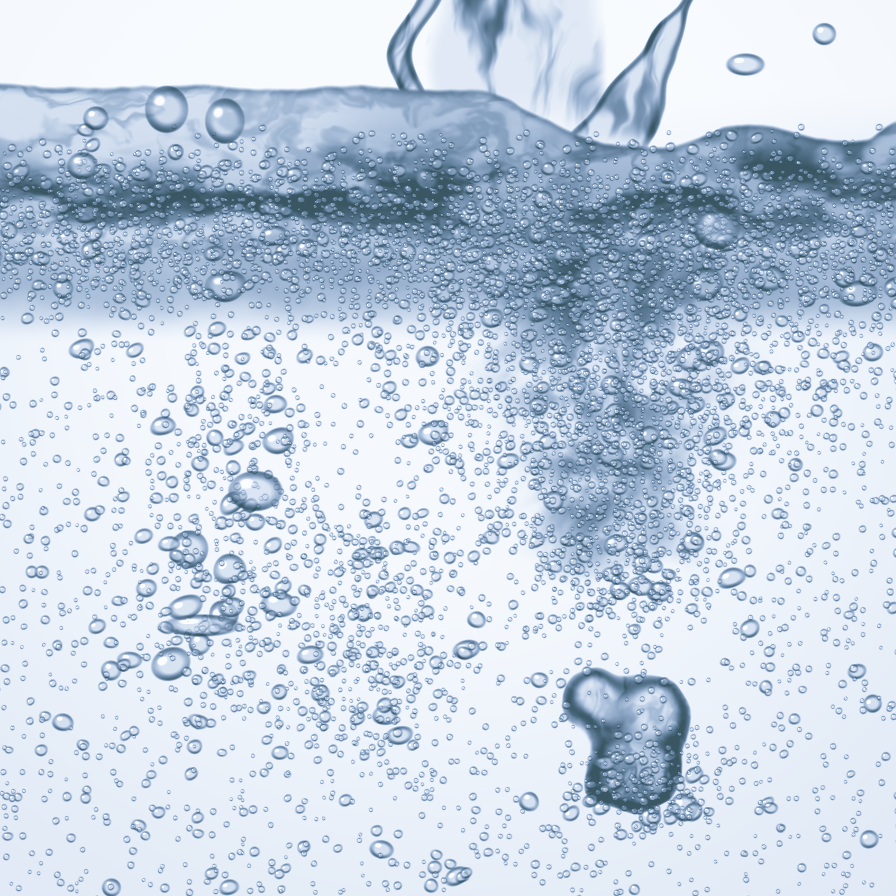
Write a Shadertoy shader that draws this texture.

```glsl
float hash(vec2 p) {
    vec3 q = fract(p.xyx * vec3(0.1031, 0.103, 0.0973));
    q += dot(q, q.yzx + 33.33);
    return fract((q.x + q.y) * q.z);
}

float noise(vec2 p) {
    vec2 i = floor(p), f = fract(p);
    f = f * f * (3.0 - 2.0 * f);
    return mix(mix(hash(i), hash(i + vec2(1, 0)), f.x),
               mix(hash(i + vec2(0, 1)), hash(i + 1.0), f.x), f.y);
}

float fbm(vec2 p) {
    float sum = 0.0, amp = 0.5;
    for (int i = 0; i < 4; i++) {
        sum += amp * noise(p);
        p = mat2(1.6, 1.2, -1.2, 1.6) * p + 7.3;
        amp *= 0.5;
    }
    return sum;
}

// Thin folds, as light bends through moving water
float folds(vec2 p) {
    p += 2.0 * vec2(fbm(p), fbm(p + 19.0));
    return 1.0 - smoothstep(0.0, 0.14, abs(fbm(p) - 0.47));
}

float bell(float x, float width) { return exp(-x * x / (width * width)); }

float span(float lo, float hi, float soft, float x) {
    return smoothstep(lo - soft, lo + soft, x) * (1.0 - smoothstep(hi - soft, hi + soft, x));
}

// Dark refracting rim, clear body and a small glint
float bubble(float ink, vec2 q, vec2 radius, float px) {
    vec2 u = q / radius;
    float d = length(u), w = px / min(radius.x, radius.y);
    float side = 0.68 + 0.32 * sin(2.0 * atan(u.y, u.x + 1e-4) - 1.0) - 0.15 * u.y;
    float body = ink * 0.5 + 0.09 + 0.72 * smoothstep(0.5, 0.95, d) * side;
    body -= 0.3 * (1.0 - smoothstep(0.1, 0.35, length(u - vec2(-0.35, 0.4))));
    return mix(ink, max(body, 0.0), 1.0 - smoothstep(1.0 - w, 1.0 + w, d));
}

// Chance of a bubble; fine runs from 0 for large to 1 for tiny
float density(vec2 p, float fine) {
    float belt = span(0.68, 0.82, 0.045, p.y) * mix(0.4, 0.85, fine);
    float fan = bell(p.x - 0.69, 0.07 + 0.16 * smoothstep(0.3, 0.66, p.y)) * span(0.31, 0.76, 0.05, p.y);
    float trail = bell(p.x - 0.25, 0.065) * span(0.2, 0.61, 0.04, p.y) * mix(0.6, 0.2, fine);
    float drift = bell(p.x - 0.41, 0.07) * span(0.15, 0.42, 0.05, p.y) * 0.4;
    float clump = bell(p.x - 0.73, 0.07) * bell(p.y - 0.12, 0.04) * 0.9;
    float stray = mix(0.01, 0.17, fine) * (1.0 - smoothstep(0.7, 0.75, p.y));
    return belt + fan * mix(0.35, 0.85, fine) + trail + drift + clump + stray;
}

float bubbleLayer(float ink, vec2 p, float cells, float fine, float px) {
    for (int k = 0; k < 9; k++) {
        vec2 id = floor(p * cells) + vec2(k % 3 - 1, k / 3 - 1);
        vec2 seed = id + cells * 3.7;
        vec2 c = (id + 0.2 + 0.6 * vec2(hash(seed), hash(seed + 41.0))) / cells;
        if (hash(seed + 87.0) > density(c, fine)) continue;
        float r = mix(0.16, 0.4, pow(hash(seed + 13.0), 1.5)) / cells;
        float a = hash(seed + 29.0) - 0.3;
        vec2 q = mat2(cos(a), -sin(a), sin(a), cos(a)) * (p - c);
        q.y += 0.25 * q.x * q.x / r * (hash(seed + 5.0) - 0.5);
        ink = bubble(ink, q, r * vec2(1.0, mix(0.58, 1.0, max(fine, hash(seed + 61.0)))), px);
    }
    return ink;
}

void mainImage(out vec4 fragColor, in vec2 fragCoord) {
    vec2 p = fragCoord / iResolution.y;
    float px = 1.2 / iResolution.y;
    float ink = 0.015 + 0.065 * smoothstep(0.25, 0.85, length(p - vec2(0.48, 0.65)));
    ink *= 1.0 - 0.7 * smoothstep(0.83, 0.9, p.y);

    // Falling plume and side jets
    float streak = fbm(vec2(p.x * 34.0 + 3.0 * fbm(p * 9.0), p.y * 9.0));
    float plume = span(0.485, 0.67, 0.012, p.x + 0.03 * (noise(p * 14.0) - 0.5)) * smoothstep(0.84, 0.9, p.y);
    ink = mix(ink, 0.08 + smoothstep(0.4, 0.68, streak) * (0.4 + 0.55 * bell(p.x - 0.53, 0.055)), plume);
    float thin = abs(p.x - 0.455 - 0.12 * (p.y - 0.9) - 0.014 * sin(p.y * 45.0)) - 0.014;
    float tilt = abs(p.x - 0.69 - 0.55 * (p.y - 0.86)) - mix(0.048, 0.009, smoothstep(0.84, 1.0, p.y));
    float jet = min(thin, tilt + 0.012 * (noise(p * 32.0) - 0.5));
    float jetInk = 0.1 + 0.6 * bell(jet + 0.004, 0.004) + 0.5 * smoothstep(0.48, 0.65, streak);
    ink = mix(ink, jetInk, (1.0 - smoothstep(-px, px, jet)) * smoothstep(0.82, 0.86, p.y));

    // Pale glassy crest over a dark, streaked sheet
    float crest = mix(0.892, 0.828, smoothstep(0.52, 0.7, p.x)) + 0.022 * bell(p.x - 0.83, 0.065)
        + 0.02 * fbm(vec2(p.x * 13.0, 2.0)) + 0.02 * smoothstep(0.96, 1.0, p.x);
    float belt = span(0.708 + 0.035 * noise(vec2(p.x * 17.0, 4.0)), crest, 0.003, p.y);
    float sheet = fbm(vec2(p.x * 8.0, p.y * 34.0) + 2.0 * fbm(p * 9.0));
    float deep = bell(p.y - mix(0.775, 0.795, p.x), mix(0.035, 0.052, p.x));
    float beltInk = 0.12 + 0.2 * folds(p * vec2(15.0, 21.0)) + 0.12 * smoothstep(0.3, 0.5, p.x)
        + deep * (0.1 + 0.9 * smoothstep(0.32, 0.66, sheet)) + 0.3 * bell(p.y - crest, 0.006);
    ink = mix(ink, beltInk, belt);

    // Murky froth and the sinking column
    ink += span(0.65, 0.74, 0.035, p.y) * (0.15 + 0.3 * fbm(p * vec2(12.0, 20.0))) * (1.0 - belt);
    vec2 c = p + 0.06 * (vec2(fbm(p * 16.0), fbm(p * 16.0 + 9.0)) - 0.47);
    float column = bell(c.x - 0.675, mix(0.055, 0.1, smoothstep(0.38, 0.72, c.y))) * span(0.39, 0.75, 0.05, c.y);
    float murk = smoothstep(0.25, 0.7, fbm(p * 26.0 + 2.0 * fbm(p * 11.0)));
    ink += column * (0.08 + 0.75 * murk) * (1.0 - 0.7 * belt);

    // Lobed air pocket with a ragged underside
    vec2 b = p + 0.012 * (vec2(noise(p * 35.0), noise(p * 35.0 + 8.0)) - 0.5);
    float pocket = -0.018 * log(exp((0.035 - length(b - vec2(0.665, 0.222))) / 0.018)
        + exp((0.036 - length(b - vec2(0.733, 0.205))) / 0.018)
        + exp((0.04 - length((b - vec2(0.705, 0.135)) * vec2(0.8, 1.0))) / 0.018));
    float under = 1.0 - smoothstep(0.12, 0.19, p.y - 0.35 * (p.x - 0.7));
    float pocketInk = 0.09 + 0.75 * bell(pocket + 0.007, 0.006)
        + folds(p * 21.0) * mix(0.22, 0.45, under) + 0.2 * under;
    ink = mix(ink, pocketInk, 1.0 - smoothstep(-px, px, pocket));

    // Scattered bubbles, large to tiny
    for (int i = 0; i < 6; i++)
        ink = bubbleLayer(ink, p, 17.0 * pow(1.42, float(i)), float(i) / 5.0, px);

    // Prominent bubbles: centre and radii
    vec4 large[9] = vec4[9](
        vec4(0.186, 0.878, 0.024, 0.026), vec4(0.251, 0.865, 0.022, 0.025), vec4(0.107, 0.868, 0.014, 0.013),
        vec4(0.092, 0.815, 0.017, 0.015), vec4(0.8, 0.746, 0.026, 0.024), vec4(0.92, 0.962, 0.013, 0.012),
        vec4(0.832, 0.928, 0.021, 0.012), vec4(0.285, 0.452, 0.03, 0.022), vec4(0.225, 0.302, 0.042, 0.012));
    for (int i = 0; i < 9; i++) ink = bubble(ink, p - large[i].xy, large[i].zw, px);

    // Light absorbed by blue-grey water
    ink = clamp(ink, 0.0, 1.1);
    fragColor = vec4(vec3(0.98, 0.99, 1.0) * exp(-ink * vec3(1.35, 0.98, 0.45 + 0.38 * ink)), 1.0);
}
```
